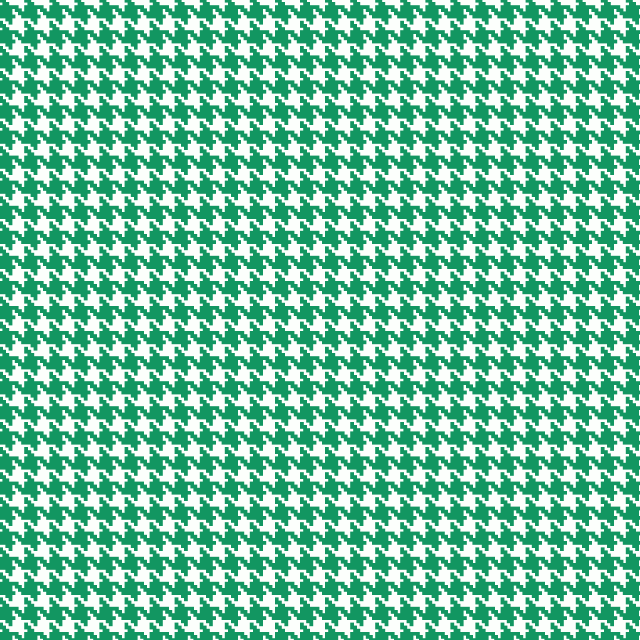
Write a Shadertoy shader that draws this pattern.

```glsl
// Small-scale green and white houndstooth cloth. A 2/2 twill interlaces four
// green and four white threads in each direction; every thread crossing is one
// square cell, and the square repeat is box filtered over each pixel.

#define REPEATS 25.53             // repeats along the canvas height
#define ORIGIN  vec2(0.98, 0.81)  // lower left of a green block, in repeats
#define THREADS 8.0               // threads per repeat
#define TWILL   3.0               // weave phase, in threads
#define BLEED   0.10              // spread of green over white, in threads
#define SAMPLES 5                 // filter samples per pixel side
#define GREEN   vec3(0.07, 0.59, 0.38)
#define WHITE   vec3(0.99, 1.00, 0.99)

// 1 where the thread lying on top of this crossing is green
float weave(vec2 p) {
    vec2 thread = floor(p);
    vec2 dyed = 1.0 - step(0.5 * THREADS, mod(thread, THREADS));
    bool warpOnTop = mod(thread.x + thread.y + TWILL, 4.0) < 1.5;
    return warpOnTop ? dyed.x : dyed.y;
}

// Weave with the green cells grown slightly on every side
float inkedWeave(vec2 p) {
    vec2 d = vec2(BLEED, -BLEED);
    return max(max(weave(p + d.xx), weave(p + d.xy)),
               max(weave(p + d.yx), weave(p + d.yy)));
}

void mainImage(out vec4 fragColor, in vec2 fragCoord) {
    float threadsPerPixel = REPEATS * THREADS / iResolution.y;
    vec2 center = fragCoord * threadsPerPixel - ORIGIN * THREADS;

    // Average the green coverage over the pixel
    float coverage = 0.0;
    for (int j = 0; j < SAMPLES; j++) {
        for (int i = 0; i < SAMPLES; i++) {
            vec2 offset = (vec2(i, j) + 0.5) / float(SAMPLES) - 0.5;
            coverage += inkedWeave(center + offset * threadsPerPixel);
        }
    }
    coverage /= float(SAMPLES * SAMPLES);

    fragColor = vec4(mix(WHITE, GREEN, coverage), 1.0);
}
```
